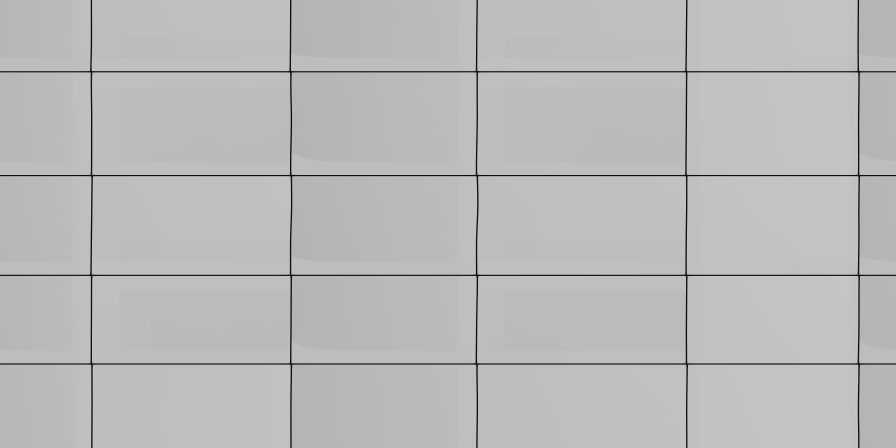
Reproduce this texture procedurally as a WebGL 2 fragment shader.

```glsl
#version 300 es
precision highp float;
// Grey wall panels split by thin dark joints, five columns by four rows per tile.
// Uneven joint positions wrap around the canvas; each panel gets a faint gradient
// and pale margins whose layout depends on its column kind and row parity.
uniform vec2 u_resolution;
out vec4 outColor;

#define JOINT_WIDTH 0.0026
#define JOINT_GREY 0.06
#define SWAY 0.0026
#define EDGE_SOFT 0.0018
#define MOTTLE 0.004
#define MARGIN 0.030
#define SIDE_MARGIN 0.042

const float COLUMN_JOINTS[5] = float[5](0.2044, 0.6497, 1.0651, 1.5326, 1.9167);
const float ROW_JOINTS[5] = float[5](0.1602, 0.3919, 0.6146, 0.8125, 1.1602);

float hash(vec2 p) {
  vec3 q = fract(vec3(p.xyx) * 0.1031);
  q += dot(q, q.yzx + 33.33);
  return fract((q.x + q.y) * q.z);
}

float noise(vec2 p) {
  vec2 i = floor(p), f = fract(p);
  f = f * f * (3.0 - 2.0 * f);
  float a = mix(hash(i), hash(i + vec2(1, 0)), f.x);
  float b = mix(hash(i + vec2(0, 1)), hash(i + vec2(1, 1)), f.x);
  return mix(a, b, f.y);
}

// Panel along one axis: (distance from start, distance to end, index).
vec3 findPanel(float v, float joints[5], int count, float period) {
  float lo = joints[count - 1] - period, hi = joints[0] + period;
  int index = 0;
  for (int i = 0; i < count; i++) {
    if (v >= joints[i]) { lo = joints[i]; index = (i + 1) % count; }
    else hi = min(hi, joints[i]);
  }
  return vec3(v - lo, hi - v, float(index));
}

// Share of a pixel covered by a joint whose centre lies d away.
float jointCover(float d, float width, float px) {
  float h = 0.5 * width;
  return clamp((min(d + 0.5 * px, h) - max(d - 0.5 * px, -h)) / px, 0.0, 1.0);
}

// One inside a margin of the given size, fading softly at its inner edge.
float margin(float d, float size) {
  return 1.0 - smoothstep(size - EDGE_SOFT, size + EDGE_SOFT, d);
}

// Dark-to-light panel with a curved lower margin.
float curvedPanel(vec3 col, vec3 row, float across, float oddRow) {
  float g = mix(0.707, 0.738, across);
  float curve = mix(0.012, 0.022, oddRow) * exp(-col.x / 0.035);
  g = mix(g, g + 0.013, margin(col.y, SIDE_MARGIN));
  return mix(g, max(g, 0.743), margin(row.y, MARGIN + curve));
}

// Wide panel: inset and stepped on odd rows, plain with a low shade on even ones.
float insetPanel(vec3 col, vec3 row, float across, float oddRow) {
  float second = mix(0.133, 0.020, step(2.5, col.z));
  float inset = 0.732 + 0.009 * margin(col.x, 0.0625) + 0.005 * margin(col.x, second);
  inset = mix(inset, 0.748, max(margin(row.x, 0.034), margin(row.y, MARGIN)));
  float plain = mix(0.742, 0.755, across);
  plain -= 0.007 * margin(row.y, 0.075) * (1.0 - margin(col.x, 0.0625));
  plain = mix(plain, 0.754, margin(row.y, MARGIN));
  return mix(plain, inset, oddRow);
}

// Palest panel with narrow side strips.
float palePanel(vec3 col, vec3 row, float across, float oddRow) {
  float g = mix(0.757, 0.769, across);
  g -= 0.006 * margin(col.x, MARGIN);
  g -= 0.010 * margin(col.y, 0.020);
  g -= 0.007 * margin(col.y, 0.165) * margin(row.y, 0.035) * (1.0 - oddRow);
  return g;
}

void main() {
  float px = 1.0 / u_resolution.y;
  vec2 p = gl_FragCoord.xy * px;
  p.y = 1.0 - p.y;

  // Upright joints lean slightly within each row.
  vec3 row = findPanel(p.y, ROW_JOINTS, 4, 1.0);
  float down = row.x / (row.x + row.y);
  float lean = 0.6 * (down - 0.5) + noise(vec2(p.x * 3.0, p.y * 11.0)) - 0.5;
  vec3 col = findPanel(p.x + SWAY * lean, COLUMN_JOINTS, 5, 2.0);
  float across = col.x / (col.x + col.y);
  float oddRow = mod(row.z, 2.0);

  // Panel shade by column kind.
  float grey;
  if (col.z > 3.5) grey = palePanel(col, row, across, oddRow);
  else if (mod(col.z, 2.0) > 0.5) grey = insetPanel(col, row, across, oddRow);
  else grey = curvedPanel(col, row, across, oddRow);
  grey += MOTTLE * (noise(p * vec2(9.0, 5.0) + 17.0) - 0.5);
  grey += 0.004 * (0.5 - down);

  // Joints, slightly swollen where they cross.
  float dx = min(col.x, col.y), dy = min(row.x, row.y);
  float swell = 1.0 + 0.5 * exp(-max(dx, dy) / 0.004);
  float joint = max(jointCover(dx, JOINT_WIDTH * 1.15 * swell, px),
                    jointCover(dy, JOINT_WIDTH * swell, px));
  outColor = vec4(vec3(mix(grey, JOINT_GREY, joint)), 1.0);
}
```
